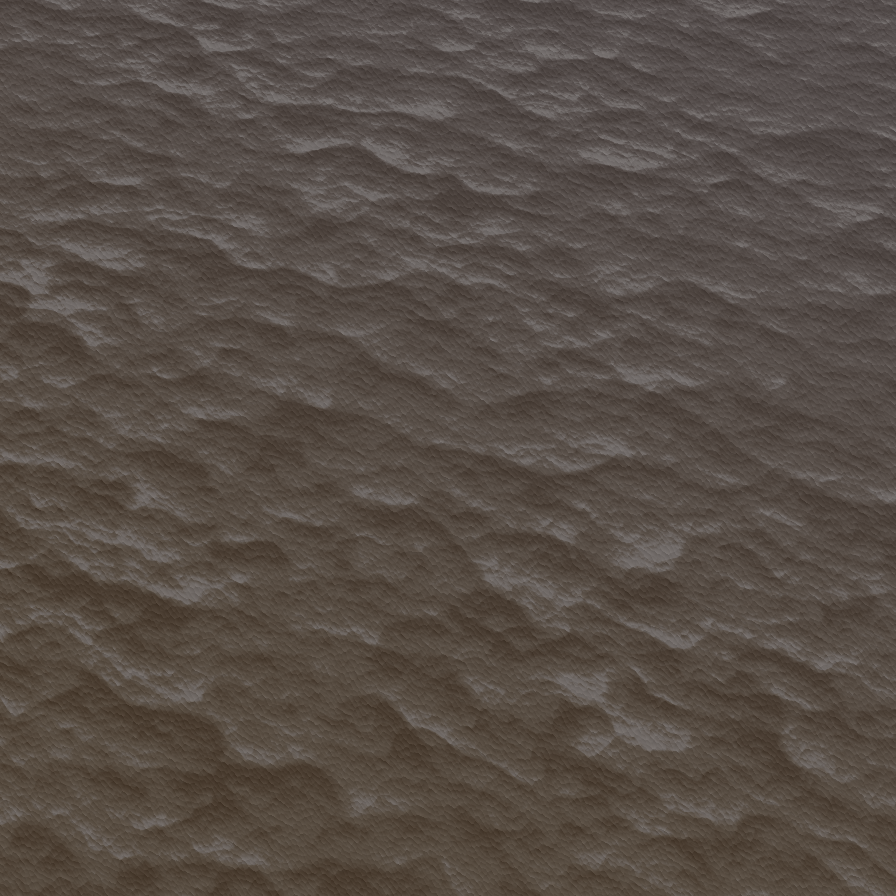
Give the GLSL for this texture, as a Shadertoy shader.

```glsl
const vec3 TROUGH_NEAR = vec3(0.285, 0.232, 0.182);
const vec3 TROUGH_FAR = vec3(0.295, 0.265, 0.258);
const vec3 BODY_NEAR = vec3(0.350, 0.307, 0.262);
const vec3 BODY_FAR = vec3(0.350, 0.322, 0.318);
const vec3 CREST = vec3(0.465, 0.445, 0.440);

const float HORIZON = 2.2;                // height of the vanishing line, in canvases
const vec2 WAVE_DENSITY = vec2(13.0, 46.0);
const float WAVE_TILT = 0.14;
const int OCTAVES = 5;
const vec2 OCTAVE_STEP = vec2(2.1, 1.85);
const float OCTAVE_FADE = 0.68;
const float EDGE_SHARPNESS = 15.0;
const vec2 GRAIN_DENSITY = vec2(230.0, 190.0);
const float GRAIN_STRENGTH = 0.055;

vec2 hash2(vec2 p) {
    vec3 q = fract(p.xyx * vec3(0.1031, 0.1030, 0.0973));
    q += dot(q, q.yzx + 33.33);
    return fract((q.xx + q.yz) * q.zy);
}

// Vertical slope of soft cellular bowls: jumps from dark to lit at each ridge.
float cellSlope(vec2 p) {
    vec2 cell = floor(p), local = fract(p);
    float slope = 0.0, total = 0.0;
    for (int j = -1; j <= 1; j++)
    for (int i = -1; i <= 1; i++) {
        vec2 offset = vec2(i, j);
        vec2 toSeed = offset + hash2(cell + offset) - local;
        float weight = exp(-EDGE_SHARPNESS * dot(toSeed, toSeed));
        slope += weight * toSeed.y;
        total += weight;
    }
    return slope / max(total, 1e-6);
}

// Layered sines that bend the ridges.
vec2 bend(vec2 p) {
    return 0.22 * vec2(sin(p.y * 1.7 + 1.3 * sin(p.x * 0.9)),
                       sin(p.x * 2.3 + 1.1 * sin(p.y * 1.4)))
         + 0.09 * vec2(sin(p.y * 4.9 + p.x * 2.0), sin(p.x * 6.1 - p.y * 2.7));
}

float waveSlope(vec2 p) {
    float sum = 0.0, strength = 1.0;
    for (int k = 0; k < OCTAVES; k++) {
        sum += strength * cellSlope(p + bend(p) + 20.0);
        p = p * OCTAVE_STEP + vec2(0.15 * p.y + 7.3, 3.1 - 0.12 * p.x);
        strength *= OCTAVE_FADE;
    }
    return sum;
}

// Broad calm and choppy patches.
float swell(vec2 p) {
    return sin(p.x * 0.8 + 1.7 * sin(p.y * 0.37)) * sin(p.y * 0.53 + 1.4 * sin(p.x * 0.6));
}

void mainImage(out vec4 fragColor, in vec2 fragCoord) {
    vec2 uv = fragCoord / iResolution.y;

    // Project the canvas onto the receding water plane.
    float depth = 1.0 / (HORIZON - uv.y);
    vec2 water = vec2((uv.x - 0.5) * depth, depth);
    water.y += WAVE_TILT * water.x;
    vec2 p = water * WAVE_DENSITY;

    // Wave light and fine surface grain.
    float patches = swell(p);
    float light = waveSlope(p) * (1.0 + 0.25 * patches) + 0.06 * patches;
    vec2 grainPos = uv * GRAIN_DENSITY;
    grainPos.y += 0.5 * grainPos.x;
    float grain = cellSlope(grainPos);

    // Brown water nearby, greyer sky reflection toward the far right.
    float far = smoothstep(0.15, 1.25, uv.y * 0.9 + uv.x * 0.35);
    vec3 trough = mix(TROUGH_NEAR, TROUGH_FAR, far);
    vec3 body = mix(BODY_NEAR, BODY_FAR, far);
    vec3 color = mix(trough, body, smoothstep(-0.75, 0.25, light));
    float crest = smoothstep(0.18, 0.95, light + 0.12 * grain);
    color = mix(color, CREST, crest * mix(0.75, 0.9, far));
    color += GRAIN_STRENGTH * grain;

    fragColor = vec4(color, 1.0);
}
```
